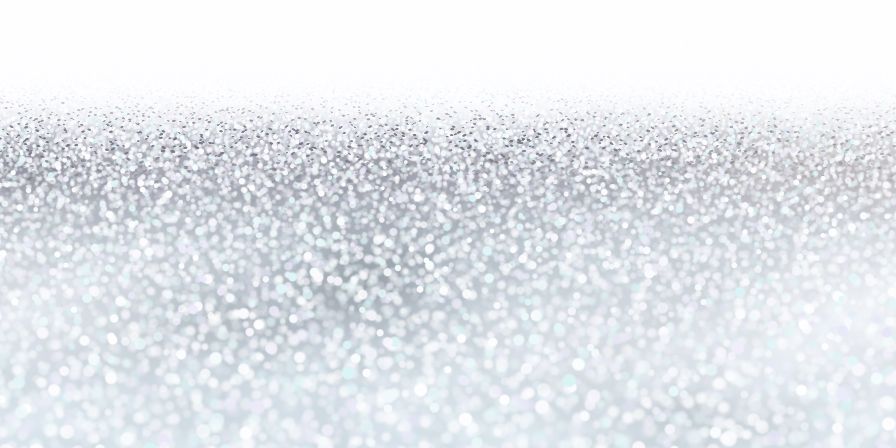
Reproduce this background procedurally as a Shadertoy shader.

```glsl
const vec3 WHITE = vec3(0.995, 0.995, 1.0);
const vec3 NEAR_SHADE = vec3(0.84, 0.88, 0.91);
const vec3 MID_SHADE = vec3(0.735, 0.77, 0.805);
const vec3 BAND_SHADE = vec3(0.64, 0.645, 0.69);
const vec3 SPECK = vec3(0.44, 0.44, 0.50);
const vec3 WARM = vec3(0.76, 0.745, 0.745);
const vec3 CYAN = vec3(0.80, 0.94, 0.95);
const vec3 LAVENDER = vec3(0.87, 0.86, 0.96);
const float FAR_CELL = 0.002;    // grain spacing at the top edge
const float CELL_GROWTH = 0.045; // added spacing down to the bottom edge
const float BAND_Y = 0.69;
const float BAND_WIDTH = 0.085;
const float FADE_START = 0.62;
const float FADE_END = 0.80;
const int LAYERS = 6;
const int CRISP_LAYERS = 2;

vec3 hash3(vec3 p) {
    p = fract(p * vec3(0.1031, 0.1030, 0.0973));
    p += dot(p, p.yxz + 33.33);
    return fract((p.xxy + p.yxx) * p.zyx);
}

float glow(vec2 p, vec2 center, vec2 size) {
    vec2 d = (p - center) / size;
    return exp(-dot(d, d));
}

// Slow, uneven variation from layered sines
float drift(vec2 p) {
    float a = sin(p.x * 7.0 + 2.0 * sin(p.y * 9.0));
    float b = sin(p.x * 17.0 - p.y * 23.0 + 1.7 * a);
    float c = sin(p.x * 31.0 + p.y * 37.0 + 2.0 * b);
    return 0.4 * a + 0.35 * b + 0.25 * c;
}

float bandAmount(vec2 p) {
    float d = (p.y - BAND_Y) / BAND_WIDTH;
    return exp(-d * d) * mix(1.0, 0.5, smoothstep(1.2, 1.9, p.x));
}

vec3 groundColor(vec2 p) {
    float n = drift(p);
    vec3 c = mix(NEAR_SHADE, MID_SHADE, smoothstep(0.02, 0.42, p.y));
    c = mix(c, BAND_SHADE, smoothstep(0.42, 0.64, p.y));
    c = mix(c, WARM, 0.8 * smoothstep(1.2, 1.9, p.x) * smoothstep(0.45, 0.65, p.y));

    // Pale sides and darker hollows
    float pale = 0.65 * glow(p, vec2(1.95, 0.32), vec2(0.45, 0.24))
               + 0.45 * glow(p, vec2(0.05, 0.33), vec2(0.35, 0.16))
               + 0.25 * glow(p, vec2(1.30, 0.22), vec2(0.30, 0.14));
    float hollow = 0.11 * glow(p, vec2(0.82, 0.38), vec2(0.17, 0.13))
                 + 0.07 * glow(p, vec2(0.52, 0.28), vec2(0.16, 0.07))
                 + 0.06 * glow(p, vec2(1.58, 0.07), vec2(0.25, 0.07))
                 + 0.05 * glow(p, vec2(0.10, 0.66), vec2(0.25, 0.07));
    c = mix(c, WHITE, clamp(pale, 0.0, 1.0)) - hollow + 0.03 * n;
    return mix(c, WHITE, smoothstep(FADE_START, FADE_END, p.y + 0.012 * n));
}

// Rows of discs whose spacing shrinks with height
vec3 addGlitter(vec3 color, vec2 p, float layer) {
    float shift = layer * 0.37;
    float cell = FAR_CELL + CELL_GROWTH * (1.0 - p.y);
    float row = floor(-log(cell) / CELL_GROWTH + shift);
    bool crisp = layer > float(LAYERS - CRISP_LAYERS) - 0.5;

    for (int j = -1; j <= 1; j++) {
        float r = row + float(j);
        float size = exp(-CELL_GROWTH * (r + 0.5 - shift));
        float rowY = 1.0 - (size - FAR_CELL) / CELL_GROWTH;
        float offset = hash3(vec3(r, layer, 7.0)).x;
        float column = floor(p.x / size + offset);

        for (int i = -1; i <= 1; i++) {
            float k = column + float(i);
            vec3 place = hash3(vec3(k, r, layer * 13.0 + 1.0));
            vec3 look = hash3(vec3(k, r, layer * 13.0 + 5.0));
            vec2 center = vec2((k + 0.5 - offset) * size, rowY);
            center += (place.xy - 0.5) * 0.8 * size;

            float band = bandAmount(center);
            float radius = size * mix(0.22, 0.42, place.z);
            vec3 tint = mix(WHITE, look.y < 0.5 ? CYAN : LAVENDER, 0.75 * look.z * look.z);
            float alpha = min(mix(0.1, 0.8, look.x) + 0.2 * band, 1.0);
            vec2 delta = p - center;
            if (crisp) {
                // Sparse highlights, with small flat flecks in the far band
                alpha = smoothstep(0.6, 0.95, look.x);
                if (look.x < 0.38) {
                    alpha = 0.9 * band;
                    tint = SPECK;
                    radius *= 0.62;
                    float tilt = (look.z - 0.5) * 1.2;
                    delta = vec2(delta.x * 0.75, delta.y * 1.25 + tilt * delta.x);
                }
            }
            float soft = max(radius * (crisp ? 0.3 : 0.6), 0.7 / iResolution.y);
            float disc = 1.0 - smoothstep(radius - soft, radius + 0.4 * soft, length(delta));
            color = mix(color, tint, disc * alpha);
        }
    }
    return color;
}

void mainImage(out vec4 fragColor, in vec2 fragCoord) {
    vec2 p = fragCoord / iResolution.y;
    vec3 color = groundColor(p);
    for (int i = 0; i < LAYERS; i++) {
        color = addGlitter(color, p, float(i));
    }

    // Bright haze over the far edge
    color = mix(color, WHITE, 0.95 * smoothstep(0.70, 0.85, p.y));
    fragColor = vec4(clamp(color, 0.0, 1.0), 1.0);
}
```
